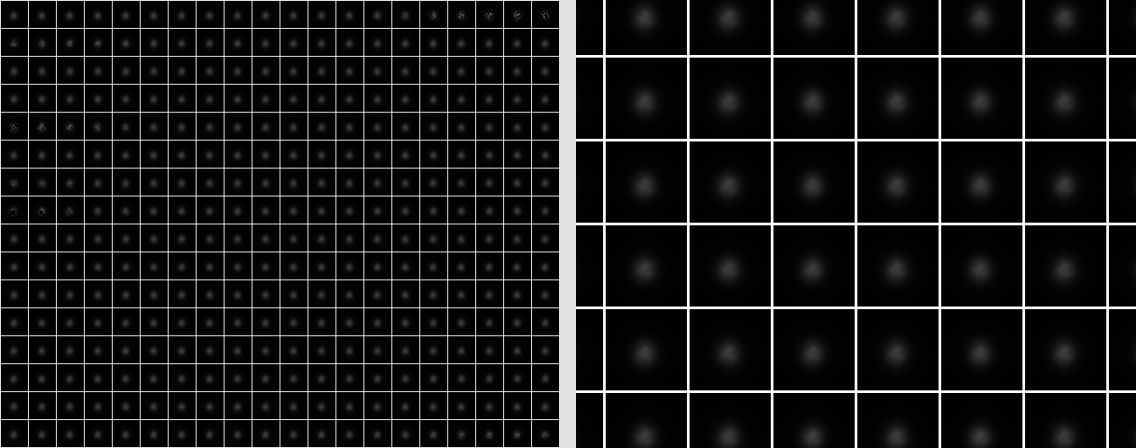
Left, the full canvas; right, a detail of the centre.
Reproduce this pattern procedurally as a Shadertoy shader.

```glsl
// A contact sheet of 20 by 16 dark tiles, each holding one dim blurred spot, split by thin
// white rules. Rules are box-filtered analytically, spots are Gaussians that drift slightly
// along each row, and a few row ends are worn by grain or by a dark pit.

const vec2  GRID        = vec2(20.0, 16.0);   // tiles across and down
const float PITCH       = 32.0;               // tile size in sheet units
const float RULE_WIDTH  = 1.0;
const vec3  RULE_COLOR  = vec3(1.0);
const vec3  TILE_COLOR  = vec3(0.004);
const vec2  SPOT_CENTER = vec2(15.9, 18.0);   // from the tile's top left
const vec2  SPOT_SIGMA  = vec2(2.7, 3.0);
const float SPOT_LIGHT  = 0.225;
const float HALO_LIGHT  = 0.018;
const float HALO_SIGMA  = 6.0;
const float MOTTLE      = 0.14;               // soft unevenness shared by all spots
const float DRIFT       = 0.3;                // spot shift at the row ends
const float GRAIN_SIZE  = 1.4;
const vec2  PIT_CENTER  = vec2(15.1, 19.2);
const float PIT_RADIUS  = 2.6;
const float PIT_ROW     = 7.0;

float hash(vec2 p) {
    vec3 q = fract(vec3(p.xyx) * 0.1031);
    q += dot(q, q.yzx + 33.33);
    return fract((q.x + q.y) * q.z);
}

float valueNoise(vec2 p) {
    vec2 i = floor(p), f = fract(p);
    f = f * f * (3.0 - 2.0 * f);
    return mix(mix(hash(i), hash(i + vec2(1, 0)), f.x),
               mix(hash(i + vec2(0, 1)), hash(i + vec2(1, 1)), f.x), f.y);
}

// Total rule width passed on the way from 0 to x
vec2 ruleIntegral(vec2 x) {
    return floor(x / PITCH) * RULE_WIDTH + min(mod(x, PITCH), RULE_WIDTH);
}

float ruleCoverage(vec2 p, vec2 footprint) {
    vec2 c = (ruleIntegral(p + 0.5 * footprint) - ruleIntegral(p - 0.5 * footprint)) / footprint;
    return 1.0 - (1.0 - c.x) * (1.0 - c.y);
}

float isRow(float row, float wanted) {
    return 1.0 - step(0.5, abs(row - wanted));
}

// Grain strength, growing towards the worn end of a few rows
float grainAmount(vec2 tile) {
    float left  = max(0.0, 1.0 - tile.x / 5.0);
    float right = smoothstep(12.0, 18.0, tile.x);
    float wear  = isRow(tile.y, 0.0) * right
                + isRow(tile.y, 1.0) * left * 0.45
                + isRow(tile.y, 4.0) * left * 0.8
                + isRow(tile.y, 6.0) * left * 0.3
                + isRow(tile.y, PIT_ROW) * left * 0.6
                + isRow(tile.y, GRID.y - 1.0) * right * 0.3;
    return wear;
}

float spotLight(vec2 cell, vec2 tile) {
    // Slow change along the row, with its own direction per row
    float along = 2.0 * tile.x / (GRID.x - 1.0) - 1.0;
    vec2 heading = vec2(hash(vec2(tile.y, 3.0)), hash(vec2(tile.y, 8.0))) - 0.5;
    vec2 d = cell - SPOT_CENTER - 2.0 * DRIFT * along * heading;

    vec2 e = d / SPOT_SIGMA;
    float core = SPOT_LIGHT * exp(-0.5 * dot(e, e));
    core *= 1.0 + MOTTLE * (2.0 * valueNoise(cell / 2.0) - 1.0);
    float light = core + HALO_LIGHT * exp(-0.5 * dot(d, d) / (HALO_SIGMA * HALO_SIGMA));

    // Grain: dark and bright flecks
    float fleck = valueNoise(cell / GRAIN_SIZE + 17.0 * tile);
    light *= mix(1.0, 2.2 * smoothstep(0.15, 0.95, fleck), grainAmount(tile));

    // Pit, shrinking over the first tiles of its row
    float depth = isRow(tile.y, PIT_ROW) * max(0.0, 1.0 - tile.x / 3.0);
    float radius = PIT_RADIUS * sqrt(depth);
    float pit = 1.0 - smoothstep(radius - 0.8, radius + 0.8, length(cell - PIT_CENTER));
    return light * (1.0 - pit * smoothstep(0.0, 0.5, depth));
}

void mainImage(out vec4 fragColor, in vec2 fragCoord) {
    // Sheet coordinates run down from the top left; one closing rule ends each axis
    vec2 sheet = GRID * PITCH + RULE_WIDTH;
    vec2 footprint = sheet / iResolution.xy;
    vec2 p = vec2(fragCoord.x, iResolution.y - fragCoord.y) * footprint;

    vec2 tile = min(floor(p / PITCH), GRID - 1.0);
    vec2 cell = p - tile * PITCH;

    vec3 color = TILE_COLOR + spotLight(cell, tile);
    color = mix(color, RULE_COLOR, ruleCoverage(p, footprint));
    fragColor = vec4(color, 1.0);
}
```
